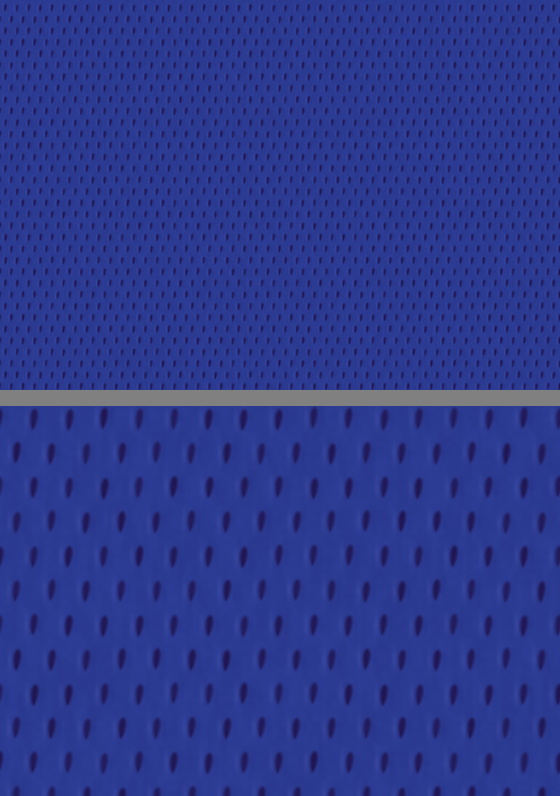
Top, the full canvas; bottom, a detail of the centre.
This texture is drawn by a Shadertoy shader. Its source:

```glsl
// Blue sports mesh: staggered rows of small dark slits in softly ribbed cloth.

const vec2 REPEATS = vec2(48.0, 34.0);        // slits per row, rows
const vec2 FIRST_SLIT = vec2(0.47, 0.70);     // top left slit centre, in cells
const vec2 SLIT_HALF = vec2(0.115, 0.31);     // half width and height, in cells
const float SLIT_LEAN = 0.10;                 // sideways shift per unit height
const float SLIT_TAPER = 0.25;                // narrowing towards the lower end
const float SLIT_SOFTNESS = 0.055;
const float POSITION_JITTER = 0.035;
const float DEPTH_VARIATION = 0.28;
const float RIM_STRENGTH = 0.035;
const float RIB_STRENGTH = 0.022;
const float GRAIN_STRENGTH = 0.010;

const vec3 CLOTH = vec3(0.170, 0.230, 0.572);
const vec3 SLIT_SHADE = vec3(0.155, 0.175, 0.475);
const vec3 SLIT_CORE = vec3(0.125, 0.085, 0.325);

float hash(vec2 p) {
    vec3 q = fract(vec3(p.xyx) * 0.1031);
    q += dot(q, q.yzx + 33.33);
    return fract((q.x + q.y) * q.z);
}

float valueNoise(vec2 p) {
    vec2 i = floor(p), f = fract(p);
    f = f * f * (3.0 - 2.0 * f);
    float low = mix(hash(i), hash(i + vec2(1, 0)), f.x);
    float high = mix(hash(i + vec2(0, 1)), hash(i + vec2(1, 1)), f.x);
    return mix(low, high, f.y);
}

// Approximate distance to a leaning ellipse that narrows downwards.
float slitDistance(vec2 p) {
    p.x -= SLIT_LEAN * p.y;
    vec2 halfSize = SLIT_HALF;
    halfSize.x *= 1.0 + SLIT_TAPER * clamp(p.y / SLIT_HALF.y, -1.0, 1.0);
    float k = length(p / halfSize);
    float slope = length(p / (halfSize * halfSize));
    return k * (k - 1.0) / max(slope, 0.001);
}

void mainImage(out vec4 fragColor, in vec2 fragCoord) {
    vec2 uv = fragCoord / iResolution.xy;
    vec2 grid = vec2(uv.x, 1.0 - uv.y) * REPEATS;
    float pixel = REPEATS.y / iResolution.y;

    // Staggered cells, with local y pointing up
    vec2 cell = grid - FIRST_SLIT + 0.5;
    float row = floor(cell.y);
    cell.x -= 0.5 * mod(row, 2.0);
    vec2 id = floor(cell) + 64.0;
    vec2 local = (fract(cell) - 0.5) * vec2(1.0, -1.0);
    vec2 jitter = vec2(hash(id), hash(id + 17.3)) - 0.5;
    local -= jitter * POSITION_JITTER * vec2(1.0, 2.0);

    // Cloth: vertical ribs and fine grain
    float ribs = valueNoise(grid * vec2(5.0, 1.3) + 40.0) - 0.5;
    float grain = valueNoise(grid * 7.0 + 90.0) - 0.5;
    vec3 color = CLOTH * (1.0 + 2.0 * RIB_STRENGTH * ribs);
    color += GRAIN_STRENGTH * grain;

    // Raised rim: lit on the left, faintly shaded on the right
    vec2 rim = vec2((abs(local.x) - 0.21) / 0.07, local.y / 0.30);
    float rimLight = exp(-dot(rim, rim));
    color += RIM_STRENGTH * rimLight * (local.x < 0.0 ? 1.0 : -0.35);

    // Slit: soft shade around a darker core
    float d = slitDistance(local);
    float edge = SLIT_SOFTNESS + 0.5 * pixel;
    float shade = 1.0 - smoothstep(-edge, edge, d);
    float core = 1.0 - smoothstep(-edge, edge, d + 0.035);
    float depth = 1.0 - DEPTH_VARIATION * hash(id + 5.7);
    color = mix(color, SLIT_SHADE, shade * depth);
    color = mix(color, SLIT_CORE, core * depth);

    fragColor = vec4(color, 1.0);
}
```
